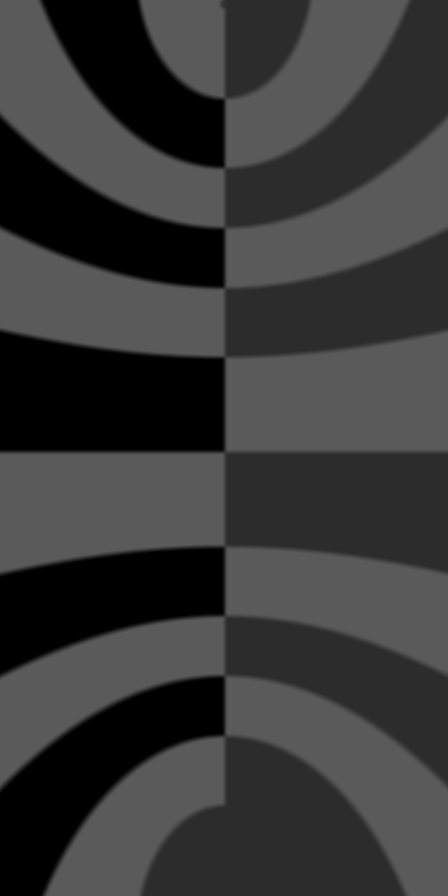
This pattern is drawn by a Shadertoy shader. Its source:

```glsl
// Two-tone rings bending around a pole at the top and one at the bottom.
// Bands are equal steps of a latitude angle; a vertical seam swaps their
// parity and palette, and a plain dark cap covers the lower pole.

const float PI = 3.14159265;
const float BANDS_PER_HALF = 6.0;
const vec2 CENTER = vec2(0.502, 0.4955);
const float EDGE = 0.0038; // half width of a soft edge, in canvas heights

const vec3 BLACK = vec3(0.0);
const vec3 DARK = vec3(0.172);
const vec3 LIGHT = vec3(0.352);

// Signed angle: zero on the equator, a quarter turn at either pole.
float latitude(vec2 p) {
    float reach = length(vec2(sqrt(2.0) * p.x, 1.0 - abs(p.y)));
    return atan(p.y, reach);
}

// 0 on even bands, 1 on odd bands, blended across each boundary.
float bandParity(float band, float blur) {
    float odd = mod(floor(band), 2.0);
    float toEdge = 0.5 - abs(fract(band) - 0.5);
    float inside = smoothstep(-blur, blur, toEdge);
    return mix(1.0 - odd, odd, inside);
}

void mainImage(out vec4 fragColor, in vec2 fragCoord) {
    // Half the canvas height is one unit; x is scaled by a 1:2 canvas.
    vec2 uv = fragCoord / iResolution.xy;
    vec2 p = (uv - CENTER) * vec2(1.0, 2.0);

    // Rings, with blur measured in canvas heights
    float band = latitude(p) * 2.0 * BANDS_PER_HALF / PI;
    float blur = clamp(fwidth(band) * iResolution.y * EDGE, 0.001, 0.45);
    float odd = bandParity(band, blur);

    // Left and right palettes alternate in opposite order
    vec3 left = mix(BLACK, LIGHT, odd);
    vec3 right = mix(LIGHT, DARK, odd);

    // Lower cap is dark on both sides
    float capBand = 1.0 - BANDS_PER_HALF;
    float cap = 1.0 - smoothstep(-blur, blur, band - capBand);
    vec3 leftCapped = mix(mix(left, LIGHT, step(band, capBand + 0.5)), DARK, cap);
    vec3 rightCapped = mix(right, DARK, step(band, capBand + 0.5));

    // Vertical seam
    float side = smoothstep(-EDGE, EDGE, p.x * 0.5);
    vec3 color = mix(leftCapped, rightCapped, side);

    // Faint dot at the upper pole
    float dotMask = 1.0 - smoothstep(0.005, 0.016, length(p - vec2(0.0, 1.0)));
    color = mix(color, DARK, 0.7 * dotMask);

    fragColor = vec4(color, 1.0);
}
```
